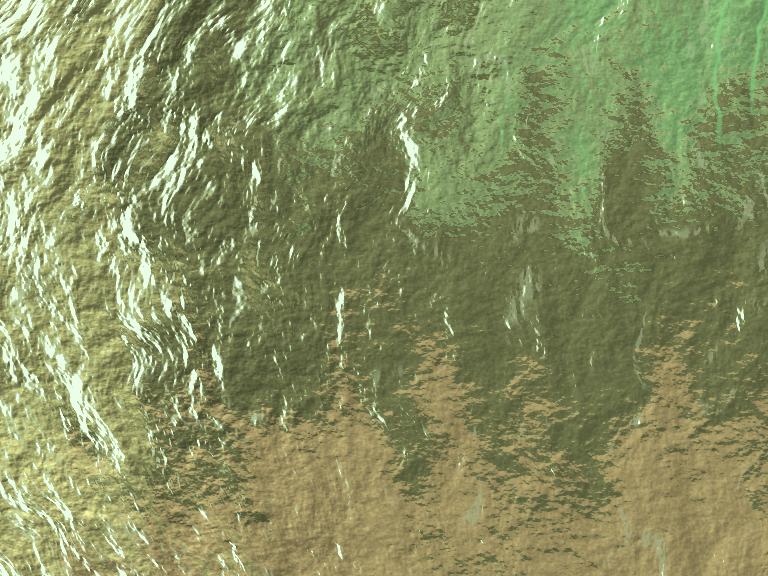
Reproduce this texture procedurally as a WebGL 1 fragment shader.

```glsl
precision highp float;
uniform vec2 u_resolution;

float hash(vec2 p) {
  vec3 q = fract(vec3(p.xyx) * 0.1031);
  q += dot(q, q.yzx + 33.33);
  return fract((q.x + q.y) * q.z);
}

float noise(vec2 p) {
  vec2 i = floor(p), f = fract(p);
  f = f * f * (3.0 - 2.0 * f);
  return mix(mix(hash(i), hash(i + vec2(1.0, 0.0)), f.x),
             mix(hash(i + vec2(0.0, 1.0)), hash(i + 1.0), f.x), f.y);
}

float fbm(vec2 p) {
  float sum = 0.0, amp = 0.5;
  for (int i = 0; i < 4; i++) {
    sum += amp * noise(p);
    p = mat2(1.6, 1.1, -1.1, 1.6) * p + 17.3;
    amp *= 0.5;
  }
  return sum;
}

// Upright ripples that fan out and lean over towards the left edge
vec2 bend(vec2 p) {
  float left = max(1.33 - p.x, 0.0);
  float lift = p.y - 0.55;
  vec2 wobble = vec2(noise(p * 13.0), noise(p * 13.0 + 40.0)) - 0.5;
  return vec2(p.x - 0.6 * left * lift * lift, p.y) + 0.035 * wobble;
}

float ripples(vec2 p) {
  vec2 q = bend(p);
  return 0.045 * noise(q * vec2(15.0, 7.0) + 3.0) + 0.036 * fbm(q * vec2(36.0, 23.0));
}

float grain(vec2 p) {
  return 0.015 * fbm(p * vec2(55.0, 80.0) + 7.0);
}

vec2 rippleSlope(vec2 p) {
  vec2 e = vec2(0.003, 0.0);
  return (vec2(ripples(p + e), ripples(p + e.yx)) - ripples(p)) / e.x;
}

vec2 grainSlope(vec2 p) {
  vec2 e = vec2(0.002, 0.0);
  return (vec2(grain(p + e), grain(p + e.yx)) - grain(p)) / e.x;
}

// Surroundings mirrored by the foil
vec3 surroundings(vec2 q) {
  vec3 olive = vec3(0.41, 0.435, 0.28);
  vec3 tan = vec3(0.61, 0.56, 0.375);
  vec3 moss = vec3(0.54, 0.64, 0.42);
  vec3 leaf = vec3(0.47, 0.67, 0.42);
  vec3 straw = vec3(0.68, 0.70, 0.45);
  vec3 color = mix(olive, tan, smoothstep(0.28, 0.20, q.y));
  float upper = smoothstep(0.69, 0.73, q.y) * smoothstep(0.22, 0.55, q.x);
  color = mix(color, moss, upper);
  color = mix(color, leaf, 0.75 * smoothstep(0.78, 0.84, q.y) * smoothstep(0.68, 0.84, q.x));
  float shade = smoothstep(0.16, 0.03, length((q - vec2(0.55, 1.03)) * vec2(0.8, 1.6)));
  color = mix(color, vec3(0.36, 0.37, 0.22), 0.8 * shade);
  return mix(color, straw, 0.85 * smoothstep(0.2, 0.1, q.x));
}

// Thin bright green thread hanging from the top edge
float thread(vec2 uv, float x, float bottom) {
  float curve = x + 0.01 * sin(uv.y * 13.0) + 0.008 * noise(uv * 40.0);
  return smoothstep(0.004, 0.001, abs(uv.x - curve)) * smoothstep(bottom, bottom + 0.08, uv.y);
}

void main() {
  vec2 uv = gl_FragCoord.xy / u_resolution;
  vec2 p = gl_FragCoord.xy / u_resolution.y;
  vec2 broad = rippleSlope(p);
  vec2 fine = grainSlope(p);
  vec2 slope = broad + fine;

  // Tall lobes bounce the view up or down and give ragged patch borders
  vec2 q = bend(p);
  float lobe = noise(q * vec2(12.0, 6.0) + 21.0);
  vec2 bounce = vec2(0.30, 0.34) * (vec2(noise(q * vec2(16.0, 8.0) + 60.0), lobe) - 0.5);
  vec3 color = surroundings(uv + bounce + slope * vec2(0.10, 0.13));

  // Relief shading, deeper on the left
  float leftness = smoothstep(0.65, 0.05, uv.x);
  float light = clamp(dot(slope, vec2(0.6, -0.6)), -1.0, 1.0);
  color *= 1.0 + mix(0.15, 0.40, leftness) * light;
  color *= 0.94 + 0.12 * noise(p * 260.0);

  // Broken grey-green creases along the lobe borders
  float crease = smoothstep(0.07, 0.02, abs(lobe - 0.5 + 0.05 * fine.x));
  crease *= smoothstep(0.45, 0.65, noise(q * 26.0)) * smoothstep(-0.1, 0.3, broad.x);
  color = mix(color, vec3(0.64, 0.70, 0.54), 0.6 * crease);

  // Glints: dense at upper left, sparse towards the right
  float threshold = 0.02 + 1.85 * uv.x + 0.4 * smoothstep(0.5, 0.15, uv.y);
  float facet = broad.x + 0.25 * fine.x + 0.3 * crease;
  color = mix(color, vec3(0.72, 0.81, 0.61), 0.75 * smoothstep(threshold - 0.2, threshold + 0.05, facet));
  color = mix(color, vec3(0.92, 1.0, 0.91), smoothstep(threshold + 0.12, threshold + 0.32, facet));

  // Green threads
  float threads = max(thread(uv, 0.938, 0.72), thread(uv, 0.988, 0.78));
  color = mix(color, vec3(0.52, 0.84, 0.52), 0.6 * threads);

  gl_FragColor = vec4(clamp(color, 0.0, 1.0), 1.0);
}
```
